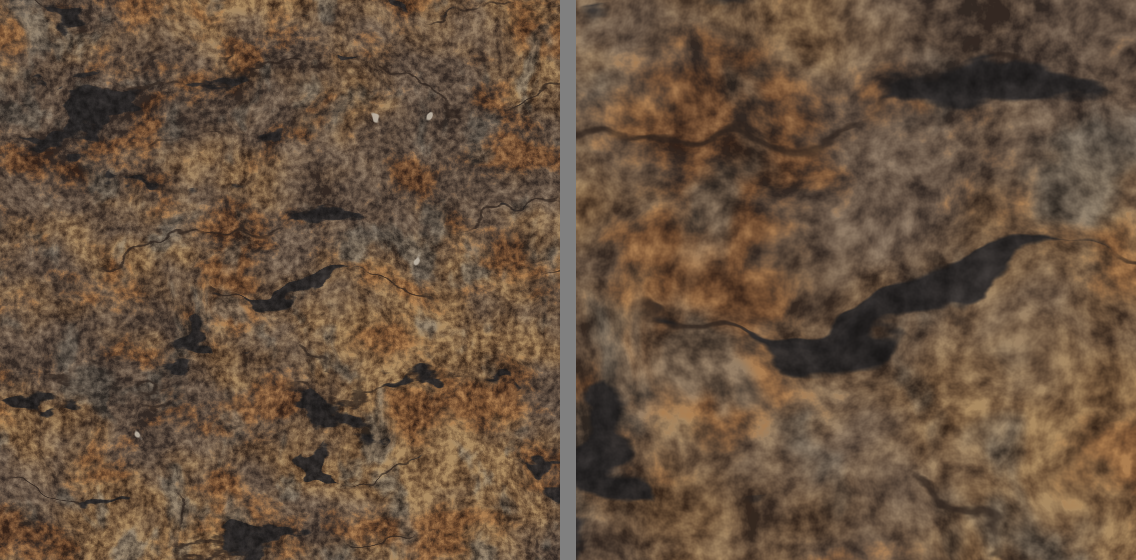
Left, the full canvas; right, a detail of the centre.
This texture is drawn by a three.js fragment shader. Its source:

```glsl
#define SEAM_SCALE vec2(1.7, 6.0)
#define SEAM_WIDTH 0.30
#define SEAM_RARITY 0.13
#define STREAK_SCALE vec2(36.0, 8.0)
#define BLOTCH_SCALE 13.0
#define GRAIN_SCALE 75.0
#define GRAIN_STRENGTH 0.62
#define TONE_BIAS 0.52
#define FLECK_CELLS 7.0
#define FLECK_SHARE 0.14

varying vec2 vUv;

float hash(vec2 p) {
  vec3 q = fract(vec3(p.xyx) * 0.1031);
  q += dot(q, q.yzx + 33.33);
  return fract((q.x + q.y) * q.z);
}

vec2 gradient(vec2 cell) {
  float angle = 6.2832 * hash(cell);
  return vec2(cos(angle), sin(angle));
}

float gradientNoise(vec2 p) {
  vec2 i = floor(p), f = p - i;
  vec2 u = f * f * f * (f * (f * 6.0 - 15.0) + 10.0);
  vec2 e = vec2(1.0, 0.0);
  float low = mix(dot(gradient(i), f), dot(gradient(i + e), f - e), u.x);
  float high = mix(dot(gradient(i + e.yx), f - e.yx),
                   dot(gradient(i + 1.0), f - 1.0), u.x);
  return mix(low, high, u.y);
}

float fbm(vec2 p) {
  float sum = 0.0, amplitude = 1.0;
  for (int i = 0; i < 4; i++) {
    sum += amplitude * gradientNoise(p);
    p = p * 2.03 + vec2(17.3, 9.1);
    amplitude *= 0.55;
  }
  return sum;
}

// Three-stop colour ramp
vec3 ramp(vec3 dark, vec3 middle, vec3 pale, float t) {
  return t < 0.5 ? mix(dark, middle, t * 2.0) : mix(middle, pale, t * 2.0 - 1.0);
}

// Small pale chips, one at most per cell
float flecks(vec2 p) {
  vec2 cell = floor(p * FLECK_CELLS);
  vec2 jitter = vec2(hash(cell + 41.0), hash(cell + 83.0));
  vec2 d = fract(p * FLECK_CELLS) - mix(vec2(0.2), vec2(0.8), jitter);
  d.x += d.y * (jitter.x - 0.5);
  d *= mix(vec2(1.0, 1.4), vec2(1.7, 0.8), jitter.y);
  float radius = 0.055 + 0.05 * gradientNoise(p * 90.0);
  float present = step(1.0 - FLECK_SHARE, hash(cell + 7.0));
  return present * (1.0 - smoothstep(radius - 0.02, radius + 0.02, length(d)));
}

void main() {
  vec2 p = vUv;
  vec2 warp = vec2(fbm(p * 4.0 + 31.0), fbm(p * 4.0 + 67.0));
  vec2 rock = p + 0.025 * warp;

  // Broad zones: streaked ochre against dull grey-brown
  float zone = fbm(rock * vec2(2.2, 3.4) + 5.0);
  float ochre = smoothstep(-0.3, 0.4, zone + 0.35 * fbm(rock * 9.0 + 51.0));

  // Mottling, vertical weathering and grain
  float blotch = fbm(rock * BLOTCH_SCALE + 12.0);
  float streak = fbm(rock * STREAK_SCALE + 23.0);
  float grain = fbm(p * GRAIN_SCALE + 90.0 + warp);
  float tone = TONE_BIAS + 0.28 * zone + 0.38 * blotch
             + 0.42 * streak * mix(0.25, 1.0, ochre) + GRAIN_STRENGTH * grain;

  // Horizontal seams that swell into pointed dark lenses
  vec2 seamPoint = (p + vec2(0.0, -0.12 * p.x)) * SEAM_SCALE;
  float seam = abs(gradientNoise(seamPoint + 0.45 * warp + vec2(3.4, 8.7))
                   + 0.05 * fbm(p * vec2(18.0, 40.0)) - 0.06);
  float swell = fbm(p * vec2(4.5, 8.0) + 140.0) - SEAM_RARITY;
  float lens = smoothstep(-0.012, 0.022, SEAM_WIDTH * swell - seam
                          + 0.035 * gradientNoise(p * vec2(35.0, 60.0)) - 0.006);
  float halo = smoothstep(0.22, 0.0, seam) * smoothstep(-0.3, 0.25, swell);
  float crackGate = smoothstep(-0.1, 0.2, fbm(p * 6.0 + 200.0));
  float crack = smoothstep(0.024, 0.004, seam) * crackGate;
  tone = clamp(tone - 0.22 * halo, 0.0, 1.0);

  // Mineral colours
  vec3 greyRock = ramp(vec3(0.20, 0.16, 0.14), vec3(0.39, 0.32, 0.265),
                       vec3(0.56, 0.48, 0.40), tone);
  vec3 ochreRock = ramp(vec3(0.22, 0.15, 0.10), vec3(0.46, 0.345, 0.235),
                        vec3(0.68, 0.55, 0.38), tone);
  vec3 rustRock = ramp(vec3(0.20, 0.12, 0.08), vec3(0.46, 0.30, 0.18),
                       vec3(0.69, 0.49, 0.30), tone);
  vec3 color = mix(greyRock, ochreRock, ochre);
  float rust = smoothstep(0.05, 0.5, fbm(rock * vec2(6.0, 9.0) + 75.0) + 0.3 * grain);
  color = mix(color, rustRock, 0.8 * rust);
  float ash = smoothstep(0.1, 0.5, fbm(rock * vec2(11.0, 8.0) + 108.0));
  color = mix(color, vec3(dot(color, vec3(0.33))) * vec3(1.06, 1.0, 0.91), 0.6 * ash);

  // Cracks, lens fill and chips
  color = mix(color, vec3(0.17, 0.13, 0.11), 0.7 * crack);
  vec3 lensColor = vec3(0.155, 0.145, 0.145) * (1.0 + 0.45 * grain + 0.2 * blotch);
  color = mix(color, lensColor, 0.94 * lens);
  color = mix(color, vec3(0.76, 0.72, 0.66), 0.9 * flecks(p));

  gl_FragColor = vec4(color, 1.0);
}
```
